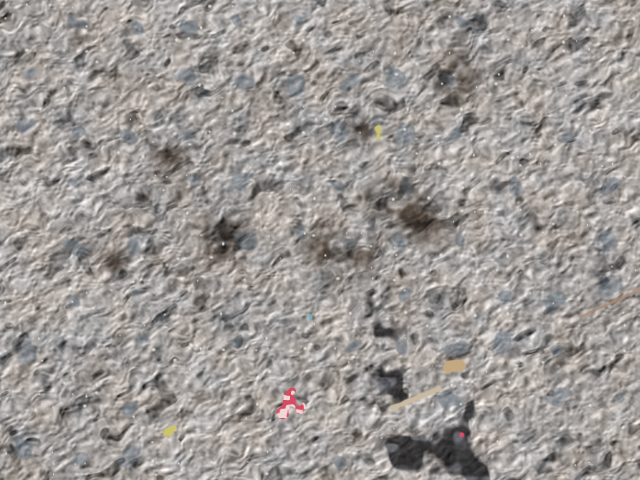
Give the GLSL for this texture, as a WebGL 1 fragment shader.

```glsl
precision highp float;
// Worn grey asphalt: slanted, side-lit grain from warped value noise, with slate
// stones and pale grit scattered in jittered cells, brown stains, a ragged tar
// patch, and a little litter built from capsule distances.

uniform vec2 u_resolution;

#define BASE_TONE 0.645
#define GRAIN_SCALE 68.0
#define GRAIN_CONTRAST 0.30
#define RELIEF_CONTRAST 0.34
#define PIT_DEPTH 0.22
#define STONE_SCALE 9.0
#define STONE_SHARE 0.45
#define GRIT_SCALE 42.0
#define GRIT_SHARE 0.13
#define STAIN_STRENGTH 0.62
#define WARM_GREY vec3(1.025, 0.995, 0.975)
#define SLATE vec3(0.43, 0.465, 0.50)

float hash(vec2 p) {
  return fract(sin(dot(p, vec2(127.1, 311.7))) * 43758.5453);
}

vec2 hash2(vec2 p) {
  return vec2(hash(p), hash(p + 41.3));
}

float noise(vec2 p) {
  vec2 cell = floor(p), f = fract(p);
  f = f * f * (3.0 - 2.0 * f);
  float low = mix(hash(cell), hash(cell + vec2(1.0, 0.0)), f.x);
  float high = mix(hash(cell + vec2(0.0, 1.0)), hash(cell + 1.0), f.x);
  return mix(low, high, f.y);
}

float grainHeight(vec2 q) {
  return 0.6 * noise(q) + 0.4 * noise(q * 2.03 + 19.0);
}

float capsule(vec2 p, vec2 a, vec2 b, float radius) {
  vec2 ab = b - a;
  float t = clamp(dot(p - a, ab) / dot(ab, ab), 0.0, 1.0);
  return length(p - a - t * ab) - radius;
}

// Coverage of a shape from its signed distance, softened over about a pixel.
float cover(float d) {
  float soft = 0.0012 + 0.6 / u_resolution.y;
  return 1.0 - smoothstep(-soft, soft, d);
}

// Grain, shaded relief and small dark pits.
float groundTone(vec2 p) {
  vec2 warp = vec2(noise(p * 36.0), noise(p * 36.0 + 17.0)) - 0.5;
  vec2 w = p + 0.014 * warp;
  vec2 q = mat2(0.85, -0.53, 0.53, 0.85) * w * vec2(1.0, 1.05);
  q *= GRAIN_SCALE * vec2(0.78, 1.2);
  float h = grainHeight(q);
  float relief = h - grainHeight(q + vec2(-0.15, 0.55));
  float pits = smoothstep(0.66, 0.88, noise(q * 0.72 + 53.0));
  float fine = noise(p * 190.0) - 0.5;
  float broad = noise(p * 5.0 + 8.0) + 0.5 * noise(p * 13.0) - 0.75;
  return BASE_TONE + GRAIN_CONTRAST * (h - 0.5) + RELIEF_CONTRAST * relief
    - PIT_DEPTH * pits + 0.11 * fine + 0.07 * broad;
}

// Ragged slate stones, one at most in each cell.
float stoneMask(vec2 p) {
  vec2 g = p * STONE_SCALE, id = floor(g);
  vec2 d = fract(g) - mix(vec2(0.35), vec2(0.65), hash2(id + 3.0));
  float angle = 6.283 * hash(id + 7.0);
  d = mat2(cos(angle), -sin(angle), sin(angle), cos(angle)) * d;
  float ragged = 0.18 * (noise(p * 55.0) - 0.5);
  float r = mix(0.09, 0.23, hash(id + 11.0));
  float shape = 1.0 - smoothstep(-0.04, 0.05, length(d * vec2(1.0, 1.4)) - r + ragged);
  return shape * step(hash(id + 23.0), STONE_SHARE);
}

// Bright grit; some of it slightly elongated.
float gritMask(vec2 p) {
  vec2 g = p * GRIT_SCALE, id = floor(g);
  vec2 d = fract(g) - mix(vec2(0.3), vec2(0.7), hash2(id + 5.0));
  d.x *= mix(0.75, 1.5, hash(id + 9.0));
  float r = mix(0.05, 0.15, pow(hash(id + 13.0), 2.0));
  return cover((length(d) - r) / GRIT_SCALE) * step(hash(id + 31.0), GRIT_SHARE);
}

// Soft brown stains, broken up by noise.
float stainMask(vec2 p) {
  float sum = 0.0;
  float breakup = smoothstep(0.3, 0.7, 0.6 * noise(p * 34.0) + 0.4 * noise(p * 75.0));
  for (int i = 0; i < 12; i++) {
    vec2 seed = vec2(float(i), 4.7);
    vec2 d = p - mix(vec2(0.02, 0.42), vec2(0.98, 0.94), hash2(seed));
    float r = mix(0.02, 0.055, hash(seed + 2.0));
    sum += exp(-dot(d, d) / (r * r));
  }
  return clamp(sum, 0.0, 1.0) * mix(0.2, 1.0, breakup);
}

float tarMask(vec2 p) {
  float d = capsule(p, vec2(0.79, 0.28), vec2(0.80, 0.18), 0.024);
  d = min(d, capsule(p, vec2(0.84, 0.08), vec2(0.97, 0.05), 0.046));
  d = min(d, capsule(p, vec2(0.97, 0.15), vec2(0.98, 0.08), 0.012));
  d += 0.075 * (noise(p * 19.0) - 0.5) + 0.035 * (noise(p * 52.0) - 0.5);
  return 1.0 - smoothstep(-0.009, 0.009, d);
}

void main() {
  vec2 p = gl_FragCoord.xy / u_resolution.y;
  float tone = groundTone(p);
  vec3 color = tone * WARM_GREY;
  color += vec3(0.03, 0.0, -0.03) * (noise(p * 24.0 + 71.0) - 0.5);
  color = mix(color, SLATE + 0.35 * (tone - 0.6), 0.65 * stoneMask(p));
  color *= 1.0 - STAIN_STRENGTH * stainMask(p) * vec3(0.93, 1.0, 1.06);
  color = mix(color, vec3(0.92, 0.91, 0.88), 0.85 * gritMask(p));

  // Tar with a few grey lumps showing through.
  float lumps = smoothstep(0.55, 0.85, noise(p * 44.0 + 6.0));
  vec3 tar = mix(vec3(0.17, 0.165, 0.17), vec3(0.38, 0.39, 0.41), lumps);
  color = mix(color, tar + 0.25 * (tone - 0.6), 0.93 * tarMask(p));

  // Litter: straw, twig, leaf flakes, pink scrap and two tiny dots.
  float rough = 0.008 * (noise(p * 90.0) - 0.5);
  float straw = capsule(p, vec2(0.818, 0.15), vec2(0.915, 0.19), 0.005);
  float twig = capsule(p, vec2(1.21, 0.34), vec2(1.34, 0.40), 0.003);
  float leaf = capsule(p, vec2(0.935, 0.234), vec2(0.96, 0.24), 0.011);
  float flakes = min(capsule(p, vec2(0.347, 0.098), vec2(0.362, 0.107), 0.007),
                     capsule(p, vec2(0.788, 0.715), vec2(0.789, 0.733), 0.005));
  float scrap = min(capsule(p, vec2(0.587, 0.137), vec2(0.608, 0.178), 0.011),
                    capsule(p, vec2(0.60, 0.162), vec2(0.625, 0.149), 0.009));
  vec3 pink = mix(vec3(0.83, 0.30, 0.38), vec3(0.94, 0.84, 0.84),
                  smoothstep(0.45, 0.65, noise(p * 105.0)));
  color = mix(color, vec3(0.79, 0.73, 0.63), cover(straw + 0.3 * rough));
  color = mix(color, vec3(0.66, 0.53, 0.45), 0.8 * cover(twig + 0.3 * rough));
  color = mix(color, vec3(0.77, 0.66, 0.50), cover(leaf + rough));
  color = mix(color, vec3(0.80, 0.77, 0.42), cover(flakes + rough));
  color = mix(color, pink, cover(scrap + 2.0 * rough));
  color = mix(color, vec3(0.88, 0.30, 0.42), cover(length(p - vec2(0.962, 0.094)) - 0.005));
  color = mix(color, vec3(0.35, 0.74, 0.82), cover(length(p - vec2(0.646, 0.34)) - 0.004));

  gl_FragColor = vec4(clamp(color, 0.0, 1.0), 1.0);
}
```
